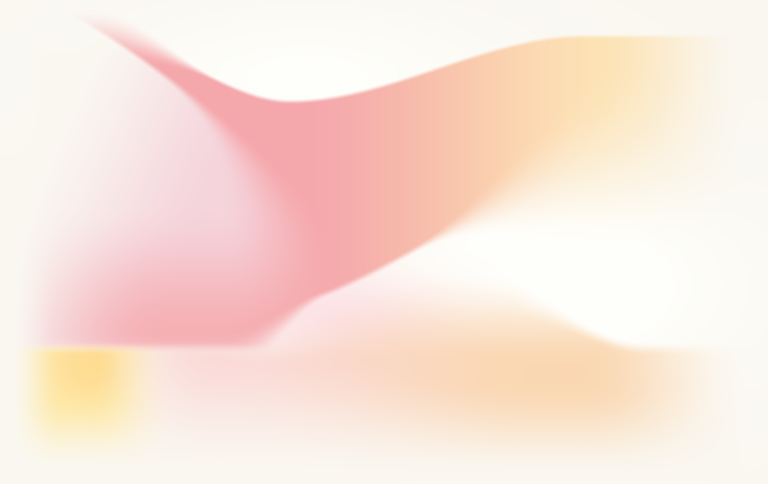
This background is drawn by a Shadertoy shader. Its source:

```glsl
// Soft abstract backdrop: a pink-to-gold ribbon sweeps over warm cream,
// with a lavender fold at left and a glowing peach floor beneath it.
// Curves are eased height functions; each layer is blended by a soft mask.

const vec3 CREAM = vec3(0.98, 0.97, 0.945);
const vec3 WHITE = vec3(0.997, 0.997, 0.982);
const vec3 PINK = vec3(0.96, 0.66, 0.675);
const vec3 CORAL = vec3(0.968, 0.735, 0.67);
const vec3 PEACH = vec3(0.985, 0.835, 0.69);
const vec3 GOLD = vec3(0.99, 0.89, 0.71);
const vec3 LAVENDER = vec3(0.96, 0.83, 0.86);
const vec3 BLUSH = vec3(0.99, 0.885, 0.895);
const vec3 FLOOR_PEACH = vec3(0.98, 0.845, 0.70);
const vec3 FLOOR_PINK = vec3(0.98, 0.85, 0.84);
const vec3 AMBER = vec3(0.995, 0.86, 0.57);
const vec3 LEMON = vec3(0.995, 0.925, 0.69);
const float HORIZON = 0.28;

float fadeOut(float start, float end, float v) {
    return 1.0 - smoothstep(start, end, v);
}

// Mask that is one where the signed distance is positive
float softEdge(float dist, float width) {
    return smoothstep(-width, width, dist);
}

float glow(vec2 p, vec2 center, vec2 radius) {
    vec2 q = (p - center) / radius;
    return exp(-dot(q, q));
}

float ribbonTop(float x) {
    float left = fadeOut(0.128, 0.378, x);
    float right = smoothstep(0.378, 0.76, x);
    return 0.79 + 0.135 * (left + right);
}

float ribbonBottom(float x) {
    return 0.35 + 0.33 * smoothstep(0.30, 0.85, x) - 0.09 * fadeOut(0.29, 0.42, x);
}

float floorTop(float x) {
    return HORIZON + 0.105 * smoothstep(0.33, 0.58, x) * fadeOut(0.64, 0.84, x);
}

vec3 ribbonColor(float x) {
    vec3 c = mix(PINK, CORAL, smoothstep(0.40, 0.57, x));
    c = mix(c, PEACH, smoothstep(0.51, 0.70, x));
    c = mix(c, GOLD, smoothstep(0.64, 0.80, x));
    return mix(c, CREAM, smoothstep(0.77, 0.98, x));
}

// Lavender haze that turns pink towards the horizon
vec3 foldColor(vec2 p) {
    float haze = smoothstep(0.02, 0.30, p.x - 0.28 * (p.y - 0.62));
    vec3 c = mix(CREAM, LAVENDER, haze);
    float warmth = fadeOut(0.29, 0.58, p.y) * smoothstep(0.0, 0.22, p.x);
    return mix(c, mix(PINK, LAVENDER, 0.15), warmth);
}

vec3 backdrop(vec2 p) {
    vec3 c = mix(CREAM, WHITE, glow(p, vec2(0.40, 0.84), vec2(0.25, 0.14)));
    float light = glow(p, vec2(0.72, 0.41), vec2(0.24, 0.22));
    c = mix(c, WHITE, min(1.0, 1.4 * light));
    return mix(c, BLUSH, glow(p, vec2(0.44, 0.34), vec2(0.13, 0.10)));
}

vec3 paintFloor(vec3 base, vec2 p) {
    vec3 c = mix(FLOOR_PINK, FLOOR_PEACH, smoothstep(0.28, 0.72, p.x));
    float side = smoothstep(0.10, 0.28, p.x) * fadeOut(0.76, 0.98, p.x);
    float depth = smoothstep(0.0, mix(0.30, 0.21, smoothstep(0.3, 0.7, p.x)), p.y);
    float crest = 1.0 - 0.55 * smoothstep(0.25, 0.38, p.y);
    float width = 0.015 + 0.045 * smoothstep(0.25, 0.42, p.x) * fadeOut(0.58, 0.80, p.x);
    float mask = softEdge(floorTop(p.x) - p.y, width);
    return mix(base, c, mask * side * depth * crest);
}

vec3 paintRibbon(vec3 base, vec2 p) {
    // The inner fold follows a parabola and sharpens towards its tip
    float rise = p.y - 0.4;
    float foldEdge = 0.40 - 0.93 * rise * rise;
    float foldWidth = mix(0.075, 0.008, smoothstep(0.45, 0.85, p.y));
    float fold = softEdge(foldEdge - p.x - 0.4 * foldWidth, foldWidth);
    vec3 c = mix(ribbonColor(p.x), foldColor(p), fold);

    float topWidth = mix(0.06, 0.006, smoothstep(0.12, 0.28, p.x));
    float bottomWidth = 0.009 + 0.045 * fadeOut(0.30, 0.43, p.x)
        + 0.19 * smoothstep(0.54, 0.83, p.x);
    float mask = softEdge(ribbonTop(p.x) - p.y, topWidth);
    mask *= softEdge(p.y - ribbonBottom(p.x), bottomWidth);
    mask *= softEdge(p.y - HORIZON, 0.014);
    mask *= smoothstep(0.0, 0.07, p.x) * fadeOut(0.93, 0.99, p.x);
    return mix(base, c, mask);
}

vec3 paintSun(vec3 base, vec2 p) {
    vec3 c = mix(LEMON, AMBER, glow(p, vec2(0.125, 0.25), vec2(0.07, 0.09)));
    float mask = smoothstep(0.01, 0.08, p.x) * fadeOut(0.12, 0.23, p.x);
    mask *= smoothstep(0.02, 0.18, p.y) * softEdge(HORIZON - p.y, 0.014);
    return mix(base, c, mask);
}

void mainImage(out vec4 fragColor, in vec2 fragCoord) {
    vec2 p = fragCoord / iResolution.xy;
    vec3 color = backdrop(p);
    color = paintFloor(color, p);
    color = paintRibbon(color, p);
    color = paintSun(color, p);
    fragColor = vec4(color, 1.0);
}
```
